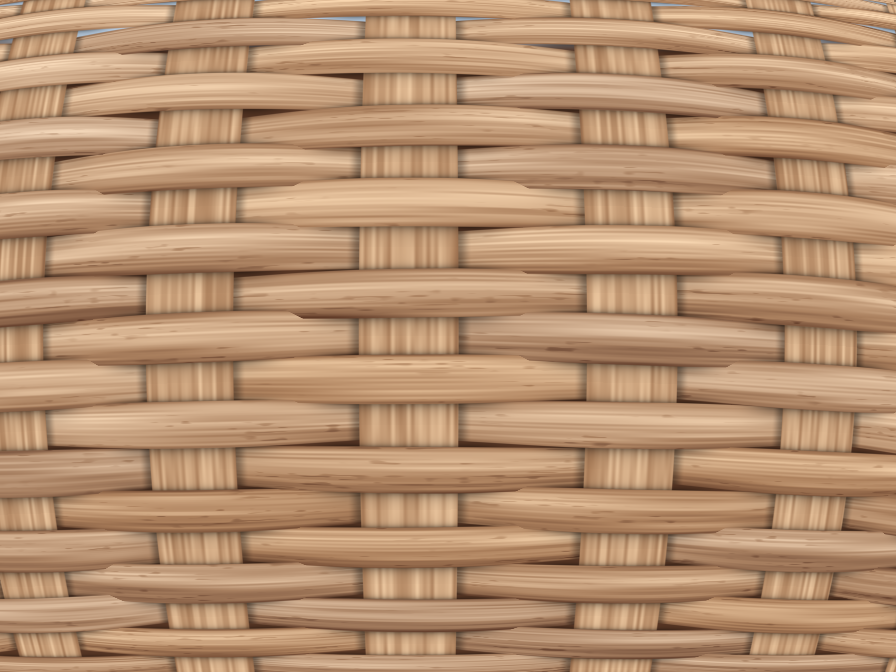
This texture is drawn by a WebGL 2 fragment shader. Its source:

```glsl
#version 300 es
precision highp float;

uniform vec2 u_resolution;
out vec4 outColor;

const vec3 CANE_DARK = vec3(0.32, 0.18, 0.12);
const vec3 CANE_MID = vec3(0.66, 0.505, 0.385);
const vec3 CANE_LIGHT = vec3(0.95, 0.84, 0.725);
const vec3 GOLD_TINT = vec3(1.03, 1.0, 0.94);
const vec3 GAP_DARK = vec3(0.34, 0.21, 0.14);
const vec3 GAP_SKY = vec3(0.74, 0.82, 0.90);
const float STAKE_HALF = 0.216;

float hash(vec2 p) {
  vec3 q = fract(vec3(p.xyx) * 0.1031);
  q += dot(q, q.yzx + 33.33);
  return fract((q.x + q.y) * q.z);
}

float noise(vec2 p) {
  vec2 cell = floor(p), f = fract(p);
  f = f * f * (3.0 - 2.0 * f);
  float low = mix(hash(cell), hash(cell + vec2(1, 0)), f.x);
  float high = mix(hash(cell + vec2(0, 1)), hash(cell + vec2(1, 1)), f.x);
  return mix(low, high, f.y);
}

vec3 caneColor(float tone) {
  float t = clamp(tone, 0.0, 1.0) * 2.0;
  return t < 1.0 ? mix(CANE_DARK, CANE_MID, t) : mix(CANE_MID, CANE_LIGHT, t - 1.0);
}

// Streaks running along x, centred on zero
float fibre(vec2 p, float seed, float fineness) {
  vec2 shift = vec2(seed * 71.0, seed * 37.0);
  float broad = noise(p * vec2(1.2, 2.6) + shift);
  float fine = noise(p * vec2(1.6, 11.0) + shift + 19.0);
  return mix(broad, fine, fineness) - 0.5;
}

// Bulging grid: x counts stakes, y counts woven rows
vec2 basketGrid(vec2 p) {
  float w = p.y - 0.5;
  float t = (p.x - 0.639) / (0.345 * (1.0 - 0.44 * w * w));
  float u = t + 0.045 * t * t * t + 0.09;
  w += 0.007 * u * u * (w + 0.5);
  return vec2(u, asin(clamp(w / 0.56, -0.99, 0.99)) / 0.12);
}

// Strand crossing a stake: along, across, half thickness, seed
vec4 placeStrand(vec2 grid, float stake, float height) {
  float along = grid.x - stake;
  float row = grid.y + 0.9 * height * along * along;
  float parity = mod(stake + 1.0, 2.0);
  float index = 2.0 * floor((row - parity) * 0.5 + 0.5) + parity;
  float seed = hash(vec2(stake + 23.0, index + 47.0));
  float tilt = (hash(vec2(index + 61.0, stake + 31.0)) - 0.5) * 0.18;
  float across = row - index - (seed - 0.5) * 0.10 - tilt * along;
  float taper = smoothstep(0.15, 0.85, abs(along));
  return vec4(along, across, mix(0.56, 0.50, taper) + 0.06 * (fract(seed * 7.3) - 0.5), seed);
}

vec3 strandColor(vec4 s, float height) {
  float q = s.y / s.z;
  float tone = 0.63 + 0.14 * (s.w - 0.5) + 0.14 * height;
  tone += 0.13 * exp(-4.0 * (q - 0.35) * (q - 0.35));
  tone -= 0.13 * smoothstep(0.1, -0.9, q);
  tone -= 0.22 * smoothstep(0.75, 1.05, abs(q));
  tone += 0.50 * fibre(vec2(s.x, q), s.w, 0.5);
  // Faint dark flecks along the grain
  float fleck = noise(vec2(s.x * 13.0, q * 11.0) + s.w * 93.0);
  float patchy = noise(vec2(s.x * 2.5, q * 3.0) + s.w * 57.0);
  tone -= 0.16 * smoothstep(0.70, 0.95, fleck) * smoothstep(0.5, 0.8, patchy);
  return caneColor(tone) * mix(vec3(1), GOLD_TINT, fract(s.w * 13.7));
}

vec3 stakeColor(float across, float row, float stake) {
  float q = across / STAKE_HALF;
  float seed = hash(vec2(stake + 11.0, 5.0));
  float tone = 0.70 + 0.50 * fibre(vec2(row * 0.25, q * 1.15), seed, 0.75);
  tone -= 0.20 * smoothstep(0.8, 1.05, abs(q));
  return caneColor(tone) * GOLD_TINT;
}

void main() {
  vec2 p = gl_FragCoord.xy / u_resolution.y;
  float height = p.y - 0.5;
  vec2 grid = basketGrid(p);
  vec2 soft = fwidth(grid) * 0.8;
  float stake = floor(grid.x + 0.5);
  float side = grid.x - stake;
  vec4 over = placeStrand(grid, stake, height);
  vec4 under = placeStrand(grid, stake + (side < 0.0 ? -1.0 : 1.0), height);
  float edge = abs(over.y) - over.z;
  float tailEdge = abs(under.y) - under.z;
  float lift = 0.5 - abs(side);

  // Openings between the canes
  vec3 color = mix(GAP_DARK, GAP_SKY, smoothstep(0.42, 0.45, height));

  // Tail of the neighbouring strand, shaded where it tucks behind the stake
  vec3 tail = strandColor(under, height);
  tail *= mix(0.66, 1.0, smoothstep(STAKE_HALF, STAKE_HALF + 0.06, abs(side)));
  color = mix(color, tail, 1.0 - smoothstep(-soft.y, soft.y, tailEdge));

  // Stake
  float stakeEdge = abs(side) - STAKE_HALF;
  vec3 upright = stakeColor(side, grid.y, stake);
  color = mix(color, upright, 1.0 - smoothstep(-soft.x, soft.x, stakeEdge));

  // Strand in front: its shadow fades and its overlap evens out midway
  float reach = over.y < 0.0 ? 0.13 : 0.07;
  float shade = 0.42 * smoothstep(0.0, 0.25, lift);
  color *= 1.0 - shade * exp(-max(edge, 0.0) / reach);
  float cover = 1.0 - smoothstep(-soft.y, soft.y, edge);
  cover *= smoothstep(-soft.y, soft.y, tailEdge - edge + 5.0 * lift);
  color = mix(color, strandColor(over, height), cover);

  outColor = vec4(color, 1.0);
}
```
